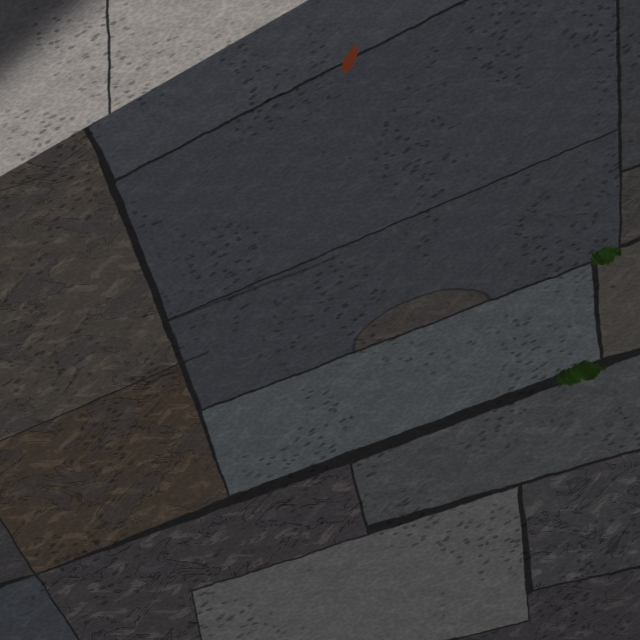
Write a WebGL 2 fragment shader that draws this texture.

```glsl
#version 300 es
precision highp float;
uniform vec2 u_resolution;
out vec4 fragColor;

const vec4 GAP = vec4(.105, .105, .11, 0);
const float SOFT = .0017;

vec2 hash2(vec2 p) {
  vec3 h = fract(p.xyx * vec3(.1031, .103, .0973));
  h += dot(h, h.yzx + 33.33);
  return fract((h.xx + h.yz) * h.zy);
}

// Distance to the nearest scattered point
float cells(vec2 p) {
  vec2 id = floor(p), f = fract(p);
  float d = 4.0;
  for (int y = -1; y <= 1; y++)
    for (int x = -1; x <= 1; x++) {
      vec2 g = vec2(x, y), r = g + hash2(id + g) - f;
      d = min(d, dot(r, r));
    }
  return sqrt(d);
}

// Layered, warped sines in about -1..1
float waves(vec2 p) {
  float sum = 0.0, amp = 0.5;
  for (int i = 0; i < 5; i++) {
    p += 0.7 * sin(p.yx * 1.3 + float(i) * 2.1);
    sum += amp * sin(p.x) * cos(p.y);
    p = mat2(1.5, 1.0, -1.0, 1.5) * p;
    amp *= 0.6;
  }
  return sum;
}

float inside(float d) { return smoothstep(SOFT, -SOFT, d); }

float edgeSide(vec2 p, vec2 a, vec2 b) {
  vec2 e = normalize(b - a);
  return dot(p - a, vec2(e.y, -e.x));
}

// Four-sided stone, corners counterclockwise; alpha carries its mottling
void slab(inout vec4 s, vec2 p, vec2 a, vec2 b, vec2 c, vec2 d, vec4 stone, float joint) {
  float dist = max(max(edgeSide(p, a, b), edgeSide(p, b, c)),
                   max(edgeSide(p, c, d), edgeSide(p, d, a)));
  s = mix(s, GAP, inside(dist - joint));
  s = mix(s, stone, inside(dist + joint));
}

void crack(inout vec4 s, vec2 p, vec2 a, vec2 b, float width, float depth) {
  vec2 v = b - a;
  float d = length(p - a - v * clamp(dot(p - a, v) / dot(v, v), 0.0, 1.0));
  s = mix(s, GAP, depth * inside(d - width));
}

vec2 turn(vec2 p, float angle) {
  float c = cos(angle), s = sin(angle);
  return vec2(c * p.x + s * p.y, c * p.y - s * p.x);
}

void main() {
  vec2 uv = gl_FragCoord.xy / u_resolution;
  vec2 q = turn(uv, 0.4);
  vec2 p = uv + 0.0022 * vec2(waves(uv * 45.0), waves(uv * 45.0 + 9.0));
  vec4 s = GAP;
  // Corners shared by neighbouring stones
  vec2 peak = vec2(.134, .8), ledge = vec2(.178, .717), shelf = vec2(.262, .499);
  vec2 notch = vec2(.28, .431), heel = vec2(.313, .358), toe = vec2(.358, .223);
  vec2 fork = vec2(.056, .102), step = vec2(.547, .277), wall = vec2(.967, .798);
  vec2 sill = vec2(.833, .077), post = vec2(.97, .73), rim = vec2(1.02, .75);
  // Brown stones on the left
  slab(s, p, vec2(-.02, .301), notch, peak, vec2(-.02, .74), vec4(.243, .225, .21, .65), .0006);
  slab(s, p, fork, toe, notch, vec2(-.06, .284), vec4(.225, .195, .17, .75), .0008);
  slab(s, p, vec2(-.06, .075), fork, vec2(-.06, .285), vec2(-.1, .2), vec4(.2, .195, .2, .4), .0012);
  slab(s, p, vec2(-.02), vec2(.135, -.02), fork, vec2(-.02, .075), vec4(.2, .21, .23, .2), .0008);
  crack(s, p, vec2(-.01, .698), vec2(.07, .725), .001, .6);
  crack(s, p, vec2(.07, .725), vec2(.135, .775), .001, .6);
  // Broad slate stones
  slab(s, p, ledge, vec2(.768, 1.02), vec2(.482, 1.05), peak, vec4(.222, .231, .25, .1), .002);
  slab(s, p, shelf, wall, vec2(.963, 1.12), ledge, vec4(.21, .216, .236, .12), .0014);
  slab(s, p, heel, vec2(.97, .608), wall, shelf, vec4(.206, .212, .23, .14), .0008);
  // Curved flake above the pale strip
  vec2 flake = turn(p - vec2(.66, .488), .37) / vec2(.115, .047);
  float flakeEdge = (length(flake) - 1.0) * .047;
  s = mix(s, vec4(.228, .215, .205, .4), inside(flakeEdge));
  s = mix(s, GAP, .75 * inside(abs(flakeEdge) - .0008));
  slab(s, p, toe, vec2(.938, .4375), vec2(.924, .59), heel, vec4(.262, .278, .288, .12), .0014);
  // Right column
  slab(s, p, post, rim, vec2(1.02), vec2(.965, 1.02), vec4(.207, .21, .222, .15), .0022);
  slab(s, p, vec2(.97, .615), vec2(1.02, .64), rim, post, vec4(.22, .21, .205, .5), .0015);
  slab(s, p, vec2(.94, .437), vec2(1.02, .46), vec2(1.02, .635), vec2(.93, .595), vec4(.25, .24, .225, .25), .002);
  // Bottom course
  slab(s, p, vec2(.137, -.02), vec2(.62, -.02), step, fork, vec4(.205, .195, .202, 1), .0012);
  slab(s, p, vec2(.573, .177), vec2(1.02, .303), vec2(1.02, .455), step, vec4(.238, .244, .248, .3), .0018);
  slab(s, p, sill, vec2(1.02, .12), vec2(1.02, .303), vec2(.814, .243), vec4(.213, .212, .22, .9), .0015);
  slab(s, p, vec2(.67, -.03), vec2(1.02, -.03), vec2(1.02, .118), sill, vec4(.195, .185, .195, .7), .001);
  slab(s, p, vec2(.335, -.09), vec2(.827, .03), vec2(.81, .241), vec2(.299, .076), vec4(.298, .296, .295, .08), .0012);
  // Heavy joints and fractures
  crack(s, p, peak, ledge, .0045, .9);
  crack(s, p, ledge, shelf, .0025, .85);
  crack(s, p, shelf, heel, .003, .8);
  crack(s, p, toe, vec2(1, .452), .0025, .8);
  crack(s, p, shelf, vec2(.52, .595), .002, .5);
  crack(s, p, notch, vec2(.325, .45), .0015, .7);
  // Sunlit stones with a soft shadow in the corner
  float sun = smoothstep(.55, 1.4, uv.x / .143 + (1.0 - uv.y) / .125);
  vec4 lit = vec4(mix(vec3(.2, .195, .205), vec3(.555, .535, .52), sun), .05);
  crack(lit, p, vec2(.168, 1.01), vec2(.172, .82), .002, .85);
  s = mix(s, lit, inside(edgeSide(uv, vec2(0, .724), vec2(.482, 1))));
  // Mottling, pits and fine grain along the cleavage
  float blotch = waves(q * vec2(28, 52)), streak = waves(q * vec2(60, 150) + 4.0);
  vec3 col = s.rgb + s.a * vec3(.055, .047, .038) * smoothstep(.15, .5, streak);
  col = mix(col, vec3(.2, .19, .205), .6 * s.a * smoothstep(.12, .24, blotch));
  col *= 1.0 - .3 * s.a * (1.0 - smoothstep(0.0, .07, abs(blotch - .15)));
  float pits = 1.0 - smoothstep(.1, .26, cells(q * vec2(36, 85) + .4 * blotch));
  col *= 1.0 - .25 * pits * smoothstep(-.1, .35, waves(q * 17.0 + 2.0));
  col *= 1.0 + .16 * (cells(q * vec2(110, 230)) - .45) + .06 * streak;
  // Moss and a fallen leaf
  float fringe = .35 * waves(uv * 130.0);
  float moss = min(length(turn(uv - vec2(.905, .416), .35) / vec2(.042, .015)),
                   length(turn(uv - vec2(.945, .6), .5) / vec2(.027, .013)));
  col = mix(col, vec3(.1, .165, .06) * (1.0 + fringe), 1.0 - smoothstep(.8, 1.05, moss + fringe));
  float leaf = length(turn(uv - vec2(.547, .908), 1.1) / vec2(.024, .009));
  col = mix(col, vec3(.36, .17, .11), 1.0 - smoothstep(.8, 1.1, leaf + .5 * fringe));
  fragColor = vec4(col, 1);
}
```
